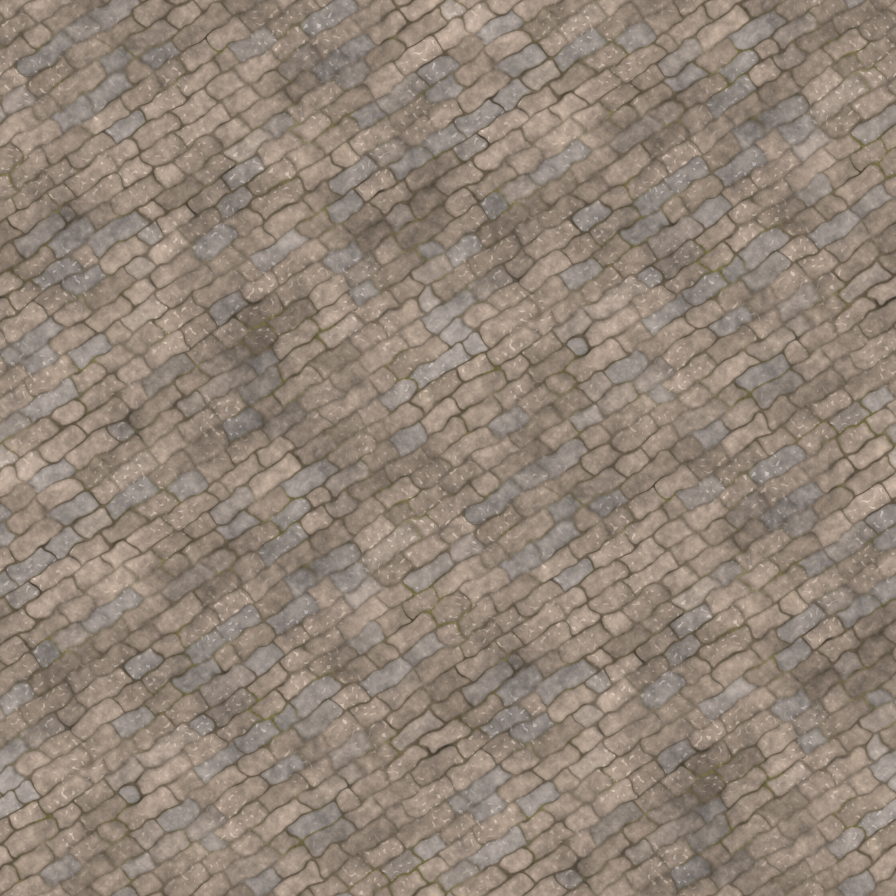
Write a WebGL 1 fragment shader that draws this texture.

```glsl
precision highp float;

uniform vec2 u_resolution;

#define PALE vec3(0.675, 0.605, 0.548)
#define BROWN vec3(0.545, 0.487, 0.432)
#define SLATE vec3(0.575, 0.548, 0.530)
#define JOINT vec3(0.375, 0.330, 0.265)
#define MOSS vec3(0.425, 0.395, 0.245)
#define JOINT_HALF_WIDTH 0.0011
#define CORNER_RADIUS 0.0038
#define END_JITTER 0.64
#define STAIN 0.36
#define GRAIN 0.30

// Stones and rows per canvas unit, measured along and across a row
const vec2 STONE_DENSITY = vec2(22.4, 43.3);

float hash(vec2 p) {
  vec3 h = fract(p.xyx * vec3(0.1031, 0.1030, 0.0973));
  h += dot(h, h.yzx + 33.33);
  return fract((h.x + h.y) * h.z);
}

float cornerSlope(vec2 cell, vec2 offset, float period) {
  float angle = 6.28318 * hash(mod(cell, period) + period * 1.7);
  return dot(vec2(cos(angle), sin(angle)), offset);
}

// Gradient noise that repeats once over the unit tile
float tileNoise(vec2 tile, float period) {
  vec2 p = tile * period;
  vec2 cell = floor(p);
  vec2 f = p - cell;
  vec2 w = f * f * f * (f * (f * 6.0 - 15.0) + 10.0);
  vec2 e = vec2(1.0, 0.0);
  float low = mix(cornerSlope(cell, f, period),
                  cornerSlope(cell + e.xy, f - e.xy, period), w.x);
  float high = mix(cornerSlope(cell + e.yx, f - e.yx, period),
                   cornerSlope(cell + e.xx, f - e.xx, period), w.x);
  return mix(low, high, w.y);
}

float tileFbm(vec2 tile, float period) {
  float sum = 0.0;
  float amplitude = 0.6;
  for (int octave = 0; octave < 3; octave++) {
    sum += amplitude * tileNoise(tile, period);
    period *= 2.0;
    amplitude *= 0.65;
  }
  return sum;
}

// Wraps a stone index to the 6 rows of 81 stones in one tile
vec2 wrapStone(vec2 stone) {
  float turn = floor(stone.y / 6.0);
  return vec2(mod(stone.x - 16.0 * turn, 81.0), stone.y - 6.0 * turn);
}

float stoneStart(vec2 stone) {
  return stone.x + END_JITTER * (hash(wrapStone(stone) + 7.0) - 0.5);
}

void main() {
  vec2 p = gl_FragCoord.xy / u_resolution.y;
  float pixel = 1.0 / u_resolution.y;

  // Diamond tile: the paving repeats along both diagonals
  vec2 tile = vec2(p.x + p.y, p.x - p.y);

  // Slanted courses with uneven edges
  vec2 course = vec2(dot(tile, vec2(16.0, 1.0)), dot(tile, vec2(6.0, -30.0)));
  course += vec2(0.16, 0.22) * vec2(tileNoise(tile, 37.0), tileNoise(tile, 41.0));
  course.y += 0.28 * tileNoise(tile, 11.0);
  float row = floor(course.y);
  course.x += hash(vec2(mod(row, 6.0), 3.0));

  // Find the stone between its two jittered ends
  vec2 next = vec2(1.0, 0.0);
  vec2 stone = vec2(floor(course.x), row);
  if (course.x < stoneStart(stone)) stone -= next;
  else if (course.x > stoneStart(stone + next)) stone += next;
  float start = stoneStart(stone);
  float end = stoneStart(stone + next);
  vec2 id = wrapStone(stone);

  // Rounded stone outline in canvas units
  vec2 center = vec2(0.5 * (start + end), row + 0.5);
  vec2 halfSize = 0.5 * vec2(end - start, 1.0) / STONE_DENSITY;
  float inset = JOINT_HALF_WIDTH * mix(0.5, 1.5, hash(id + 19.0));
  vec2 corner = abs(course - center) / STONE_DENSITY - halfSize + inset + CORNER_RADIUS;
  float edge = length(max(corner, 0.0)) + min(max(corner.x, corner.y), 0.0) - CORNER_RADIUS;
  float softness = max(pixel, 0.0012);
  float joint = smoothstep(-softness, softness, edge);

  // Stone tones, stains and grain
  float stain = tileFbm(tile, 5.0);
  float grain = tileFbm(tile, 53.0);
  float tone = 0.10 + 0.75 * hash(id + 31.0) + 0.5 * tileNoise(tile, 23.0);
  vec3 color = mix(BROWN, PALE, clamp(tone, 0.0, 1.0));
  color = mix(color, SLATE, 0.8 * smoothstep(0.68, 0.9, hash(id + 53.0)));
  color *= 1.0 + STAIN * stain + GRAIN * grain;

  // Worn edges and pale grit on rough patches
  color *= 1.0 - 0.10 * smoothstep(-0.004, 0.0, edge);
  float rough = smoothstep(-0.1, 0.3, tileNoise(tile, 9.0));
  float grit = smoothstep(0.18, 0.5, tileNoise(tile, 139.0));
  color += 0.16 * grit * mix(0.3, 1.0, rough);

  // Joints: faint under dirt, deep or mossy elsewhere
  float openness = smoothstep(-0.35, 0.35, tileNoise(tile, 8.0) + 0.5 * tileNoise(tile, 29.0));
  float moss = smoothstep(0.0, 0.4, tileNoise(tile, 13.0));
  vec3 filling = mix(JOINT, MOSS, moss) * (1.0 + 0.4 * grain);
  filling *= 1.0 - 0.35 * smoothstep(0.25, 0.5, tileNoise(tile, 17.0));
  color = mix(color, filling, joint * mix(0.28, 0.92, openness));

  gl_FragColor = vec4(clamp(color, 0.0, 1.0), 1.0);
}
```
